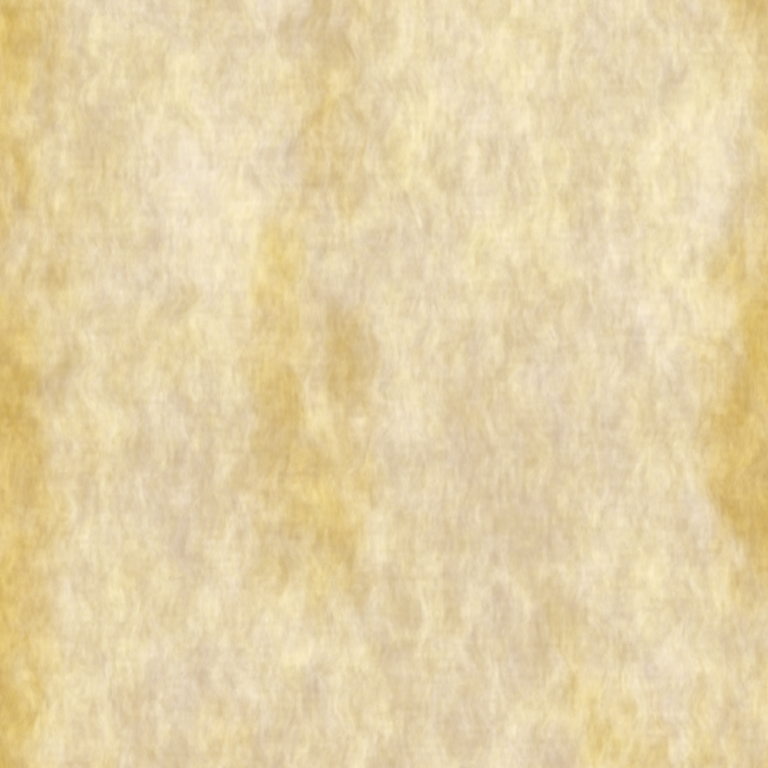
A WebGL 1 fragment shader for this texture:

```glsl
precision highp float;
// Aged parchment: cream and beige mottling, woven fibres and golden stains.

uniform vec2 u_resolution;

float hash(vec2 p) {
  vec3 q = fract(vec3(p.xyx) * 0.1031);
  q += dot(q, q.yzx + 33.33);
  return fract((q.x + q.y) * q.z);
}

float noise(vec2 p) {
  vec2 cell = floor(p);
  vec2 f = fract(p);
  f = f * f * f * (f * (f * 6.0 - 15.0) + 10.0);
  float low = mix(hash(cell), hash(cell + vec2(1.0, 0.0)), f.x);
  float high = mix(hash(cell + vec2(0.0, 1.0)), hash(cell + vec2(1.0, 1.0)), f.x);
  return mix(low, high, f.y);
}

// Layered noise, normalised to 0..1; gain sets the share of fine layers
float fbm(vec2 p, float gain) {
  float sum = 0.0;
  float total = 0.0;
  float weight = 1.0;
  for (int i = 0; i < 5; i++) {
    sum += weight * noise(p);
    total += weight;
    weight *= gain;
    p = p * 2.03 + vec2(17.3, 41.7);
  }
  return sum / total;
}

void main() {
  vec2 uv = gl_FragCoord.xy / u_resolution;

  // Slight warp roughens the upright blotches
  vec2 warp = vec2(noise(uv * 24.0 + 3.1), noise(uv * 24.0 + 58.4)) - 0.5;
  vec2 p = uv + 0.012 * warp;

  // Cloudy cream over beige, broad patches plus small flecks
  float mottle = 0.5 * fbm(p * vec2(9.0, 5.0) + 11.0, 0.75)
               + 0.5 * fbm(p * vec2(34.0, 20.0) + 73.0, 0.75);
  vec3 beige = vec3(0.850, 0.770, 0.620);
  vec3 cream = vec3(0.956, 0.903, 0.755);
  vec3 color = mix(beige, cream, smoothstep(0.24, 0.76, mottle));

  // Drift between yellow and greyish beige
  float warmth = fbm(p * vec2(14.0, 9.0) + 131.0, 0.8) - 0.5;
  color += warmth * vec3(0.03, 0.025, -0.13);

  // Golden stains, stronger towards the left and right edges
  float edge = smoothstep(0.36, 0.52, abs(uv.x - 0.5));
  float age = fbm(p * vec2(5.0, 2.4) + 307.0, 0.65) + 0.2 * edge;
  color -= smoothstep(0.50, 0.90, age) * vec3(0.05, 0.10, 0.24);

  // Short upright fibres crossed by fainter horizontal threads
  float fibre = noise(p * vec2(190.0, 62.0) + 5.0)
              + 0.7 * noise(p * vec2(105.0, 34.0) + 91.0)
              + 0.5 * noise(uv * vec2(230.0, 150.0) + 19.0) - 1.1;
  float thread = noise(uv * vec2(26.0, 170.0) + 37.0) - 0.5;
  color += (0.038 * fibre + 0.018 * thread) * vec3(1.0, 1.1, 1.3);

  gl_FragColor = vec4(clamp(color, 0.0, 1.0), 1.0);
}
```
